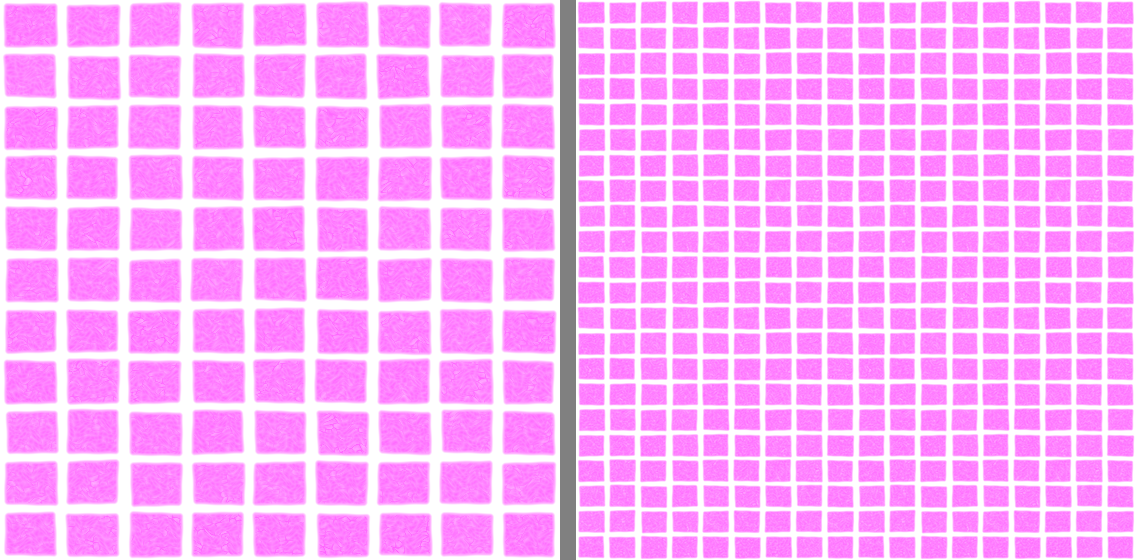
Left: one tile. Right: repeated 2 by 2.
Give the GLSL for this pattern, as a three.js fragment shader.

```glsl
// Nine by eleven uneven pink mosaic tiles with mottled glaze on white grout.
varying vec2 vUv;

const float TAU = 6.2831853;
const vec2 GRID = vec2(9.0, 11.0);

vec2 hash2(vec2 p) {
  vec3 q = fract(p.xyx * vec3(0.1031, 0.1030, 0.0973));
  q += dot(q, q.yzx + 33.33);
  return fract((q.xx + q.yz) * q.zy);
}

// Signed random pair in -1..1
vec2 jitter(vec2 id, float seed) {
  return hash2(id + seed) * 2.0 - 1.0;
}

// Wrapping cellular noise: distances to the nearest and second nearest points
vec2 cellular(vec2 uv, vec2 period) {
  vec2 p = uv * period;
  vec2 cell = floor(p);
  vec2 nearest = vec2(9.0);
  for (int y = -1; y <= 1; y++) {
    for (int x = -1; x <= 1; x++) {
      vec2 neighbour = cell + vec2(float(x), float(y));
      float d = length(neighbour + hash2(mod(neighbour, period) + 7.0) - p);
      nearest.y = min(nearest.y, max(nearest.x, d));
      nearest.x = min(nearest.x, d);
    }
  }
  return nearest;
}

// Signed distance to a rounded tile whose four sides shift, lean and ripple
float tileDistance(vec2 p, vec2 id) {
  p -= 0.0013 * jitter(id, 11.0);
  vec2 halfSize = vec2(0.0463, 0.0388);
  vec2 ripple = 0.0004 * sin(p.yx * 130.0 + TAU * hash2(id + 23.0));
  vec2 high = halfSize + 0.0018 * jitter(id, 37.0) + 0.035 * jitter(id, 41.0) * p.yx + ripple;
  vec2 low = halfSize + 0.0018 * jitter(id, 53.0) + 0.035 * jitter(id, 67.0) * p.yx - ripple;
  float radius = 0.006;
  vec2 q = max(p - high, -p - low) + radius;
  return length(max(q, 0.0)) + min(max(q.x, q.y), 0.0) - radius;
}

// Green level of the glaze: soft clouds, fine grain and broken dark squiggles
float glaze(vec2 uv, vec2 id) {
  vec2 warped = uv + 0.004 * sin(TAU * (vec2(13.0, 17.0) * uv.yx + vec2(4.0, -5.0) * uv));
  warped += 0.0022 * sin(TAU * (vec2(37.0, 31.0) * warped.yx + vec2(11.0, 9.0) * warped));
  float cloud = cellular(warped, vec2(42.0, 56.0)).x - 0.45;
  float grain = cellular(warped, vec2(120.0, 150.0)).x - 0.45;
  vec2 vein = cellular(warped, vec2(74.0, 104.0));
  float squiggle = 1.0 - smoothstep(0.03, 0.24, vein.y - vein.x);
  squiggle *= smoothstep(-0.12, 0.3, cloud + 0.5 * grain);
  float tone = 0.012 * jitter(id, 79.0).x;
  float density = 0.11 + 0.05 * jitter(id, 83.0).y;
  return 0.53 + tone + 0.11 * cloud + 0.17 * grain - density * squiggle;
}

void main() {
  vec2 id = mod(floor(vUv * GRID), GRID);
  vec2 p = (fract(vUv * GRID) - 0.5) / GRID;
  float d = tileDistance(p, id);

  // Pale worn rim, then a soft fade into the grout
  float green = mix(glaze(vUv, id), 0.68, smoothstep(-0.006, -0.001, d));
  green = mix(green, 1.0, smoothstep(-0.0025, 0.0022, d));
  gl_FragColor = vec4(1.0, green, 1.0, 1.0);
}
```
